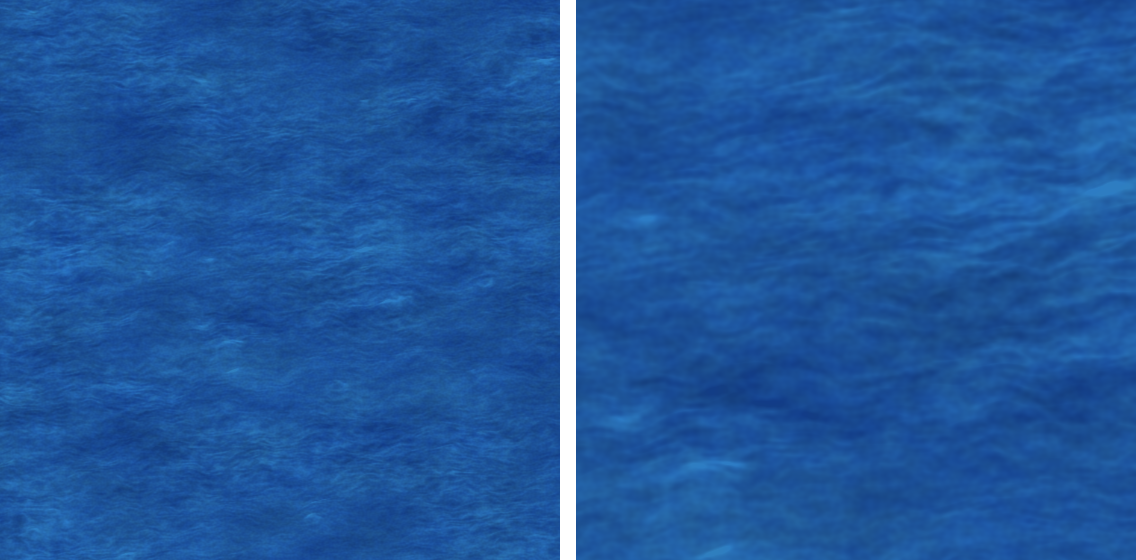
Left: the whole. Right: its middle third, enlarged.
Give the GLSL for this texture, as a WebGL 2 fragment shader.

```glsl
#version 300 es
precision highp float;
// Deep blue open water with wind-drawn ripples and scattered pale crests.

uniform vec2 u_resolution;
out vec4 fragColor;

const vec3 WATER = vec3(0.112, 0.325, 0.602);
const vec3 SHADE_STEP = vec3(0.015, 0.034, 0.037);  // change per unit of dark tone
const vec3 LIGHT_STEP = vec3(0.018, 0.045, 0.046);  // change per unit of light tone
const vec3 HUE_STEP = vec3(0.004, 0.005, -0.012);   // drift between blue and teal

const vec2 SWELL_SCALE = vec2(2.6, 5.5);
const vec2 PATCH_SCALE = vec2(7.0, 19.0);
const vec2 RIPPLE_SCALE = vec2(15.0, 52.0);
const vec2 CHOP_SCALE = vec2(27.0, 98.0);
const vec2 FINE_SCALE = vec2(62.0, 175.0);
const vec2 GRAIN_SCALE = vec2(190.0, 250.0);

const float SLOPE = 0.07;          // ripples rise gently to the right
const float WARP = 0.0045;         // waviness of the ripple lines
const vec2 CREST_GRID = vec2(13.0, 25.0);
const float CREST_SHARE = 0.5;     // share of grid cells that hold a crest
const float CREST_GAIN = 2.6;
const float CREST_EDGE = 0.0018;   // softness of the upper rim
const float CREST_DEPTH = 0.0075;  // fade length below the rim

float hash(vec2 p) {
    return fract(sin(dot(p, vec2(127.1, 311.7))) * 43758.5453);
}

float cornerSlope(vec2 cell, vec2 offset) {
    float angle = 6.28318 * hash(cell);
    return dot(vec2(cos(angle), sin(angle)), offset);
}

// Gradient noise scaled to roughly unit deviation.
float noise(vec2 p) {
    vec2 i = floor(p);
    vec2 f = p - i;
    vec2 w = f * f * f * (f * (f * 6.0 - 15.0) + 10.0);
    vec2 e = vec2(0.0, 1.0);
    float low = mix(cornerSlope(i, f), cornerSlope(i + e.yx, f - e.yx), w.x);
    float high = mix(cornerSlope(i + e, f - e), cornerSlope(i + 1.0, f - 1.0), w.x);
    return 4.0 * mix(low, high, w.y);
}

// Wisps with a crisp upper rim, a soft underside and a tail to the left.
float crests(vec2 p) {
    vec2 home = floor(p * CREST_GRID);
    float total = 0.0;
    for (int y = -1; y <= 1; y++) {
        for (int x = -1; x <= 1; x++) {
            vec2 cell = home + vec2(x, y);
            float present = step(hash(cell + 71.3), CREST_SHARE);
            vec2 jitter = vec2(hash(cell + 3.7), hash(cell + 19.1));
            vec2 d = p - (cell + jitter) / CREST_GRID;
            float halfLength = mix(0.014, 0.045, hash(cell + 33.9));
            float u = d.x / halfLength;
            float rim = d.y - d.x * mix(0.05, 0.3, hash(cell + 47.5)) + 0.003 * u * u;
            float along = smoothstep(-1.0, 0.4, u) * (1.0 - smoothstep(0.5, 1.0, u));
            float across = exp(min(rim, 0.0) / CREST_DEPTH)
                         * (1.0 - smoothstep(0.0, 2.0 * CREST_EDGE, rim));
            float strength = mix(0.25, 1.0, hash(cell + 58.2));
            total += present * strength * along * across;
        }
    }
    return total;
}

void main() {
    vec2 uv = gl_FragCoord.xy / u_resolution;

    // Tilted, gently bent coordinates for everything wind-drawn
    vec2 p = uv;
    p.y -= SLOPE * uv.x;
    p.y += WARP * noise(uv * vec2(8.0, 13.0) + 5.2);
    p.y += 0.35 * WARP * noise(uv * vec2(32.0, 40.0) + 81.6);

    // Layers from broad swell to surface grain
    float swell = noise(uv * SWELL_SCALE + 11.4);
    float patches = noise(p * PATCH_SCALE + 27.8);
    float ripple = noise(p * RIPPLE_SCALE + 43.1);
    float chop = (0.8 - abs(noise(p * CHOP_SCALE + 64.7))) / 0.6;
    float fine = noise(p * FINE_SCALE + 92.3);
    float grain = noise(uv * GRAIN_SCALE + 130.9);

    float roughness = mix(0.7, 1.25, smoothstep(-1.5, 1.5, noise(uv * vec2(4.0, 7.0) + 151.2)));
    float tone = 0.45 * swell + 0.42 * patches;
    tone += roughness * (0.45 * ripple + 0.32 * chop + 0.33 * fine) + 0.2 * grain;

    // Crests gather where the water is already lighter
    float gather = smoothstep(-1.2, 1.2, patches + 0.6 * swell);
    float streaks = clamp(0.75 + 0.3 * fine + 0.15 * ripple, 0.2, 1.4);
    tone += CREST_GAIN * crests(p) * gather * streaks - 0.1;
    tone = clamp(tone, -2.4, 3.6);

    // Tone and hue to colour
    float hue = 0.6 * noise(uv * vec2(9.0, 14.0) + 173.5) + 0.6 * noise(uv * vec2(85.0, 110.0) + 197.3);
    vec3 color = WATER + min(tone, 0.0) * SHADE_STEP + max(tone, 0.0) * LIGHT_STEP;
    color += hue * HUE_STEP;
    fragColor = vec4(clamp(color, 0.0, 1.0), 1.0);
}
```
